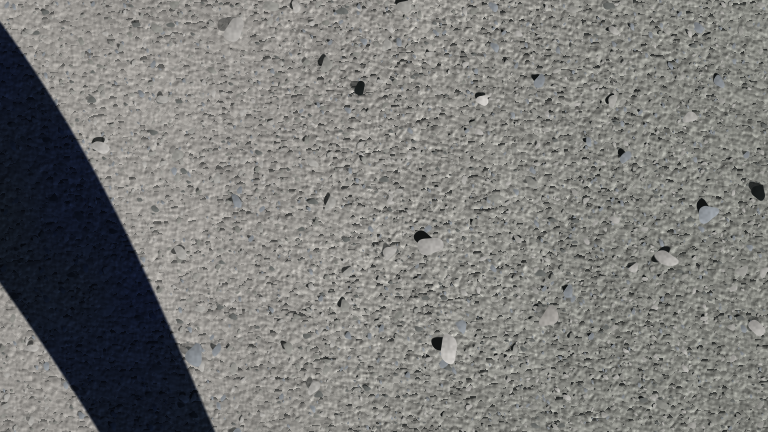
Write a WebGL 1 fragment shader that draws this texture.

```glsl
precision highp float;
// Sunlit gravel crossed by a dark slanted shadow at the left.
// Cellular chips and noise relief form the grit, hashed cells scatter pebbles,
// a few large stones are set on top, and two curves bound the shadow.
uniform vec2 u_resolution;

const vec2 LIGHT = vec2(0.6, -0.8);
const vec3 GROUND_PALE = vec3(0.60, 0.588, 0.57);
const vec3 GROUND_DULL = vec3(0.51, 0.513, 0.49);
const vec3 STONE_PALE = vec3(0.70, 0.69, 0.675);
const vec3 STONE_BLUE = vec3(0.53, 0.55, 0.57);
const vec3 STONE_DARK = vec3(0.40, 0.41, 0.40);
const vec3 PIT = vec3(0.07, 0.08, 0.08);
const vec3 SHADOW_BLUE = vec3(0.13, 0.19, 0.37);
const vec3 SHADOW_GREY = vec3(0.18, 0.24, 0.32);
const float RELIEF = 0.75;
const float CHIP_CELLS = 72.0;
const float CHIP_CONTRAST = 0.24;
const float SHADOW_BLUR = 0.005;

float hash(vec2 p) { return fract(sin(dot(p, vec2(127.1, 311.7))) * 43758.55); }
vec2 hash2(vec2 p) { return vec2(hash(p), hash(p + 37.3)); }

float noise(vec2 p) {
  vec2 i = floor(p), f = fract(p);
  f = f * f * (3.0 - 2.0 * f);
  return mix(mix(hash(i), hash(i + vec2(1.0, 0.0)), f.x),
             mix(hash(i + vec2(0.0, 1.0)), hash(i + 1.0), f.x), f.y);
}

// Height of the grit
float grit(vec2 p) {
  vec2 q = mat2(0.8, 0.6, -0.6, 0.8) * p;
  return 0.55 * noise(q * vec2(85.0, 125.0)) + 0.45 * noise(q * 170.0 + 9.0);
}

// Tone of hard-edged chips, each tilted to the light
float chips(vec2 p) {
  vec2 q = mat2(0.9, 0.5, -0.6, 1.1) * p * CHIP_CELLS, home = floor(q);
  float nearest = 9.0, tone = 0.0;
  for (int j = -1; j <= 1; j++) {
    for (int i = -1; i <= 1; i++) {
      vec2 id = home + vec2(float(i), float(j));
      vec2 d = q - id - hash2(id);
      if (dot(d, d) < nearest) {
        nearest = dot(d, d);
        tone = hash(id + 5.3) - 0.5 + 0.45 * dot(d, LIGHT);
      }
    }
  }
  return tone;
}

// Coverage of a lumpy ellipse
float blob(vec2 d, vec2 radii, float angle, float blur) {
  float c = cos(angle), s = sin(angle);
  vec2 q = vec2(c * d.x + s * d.y, c * d.y - s * d.x) / radii;
  q += 0.2 * sin(q.yx * 2.6 + angle * 7.0);
  return 1.0 - smoothstep(-blur, blur, (length(q) - 1.0) * min(radii.x, radii.y));
}

// One stone with its own shadow, laid over the colour below
vec3 stone(vec3 below, vec2 d, vec2 radii, float angle, vec3 tint, float shade) {
  float blur = 0.7 / u_resolution.y;
  float size = min(radii.x, radii.y);
  vec2 fall = vec2(-0.6, 0.6) * size;
  float umbra = blob(d - fall, radii * 0.85, angle + 0.5, blur);
  vec3 c = mix(below, PIT, umbra * shade);
  float lit = 0.98 + 0.09 * dot(d / size, LIGHT) + 0.14 * (noise(d * 170.0 + angle * 9.0) - 0.5);
  return mix(c, tint * lit, blob(d, radii, angle, blur));
}

// Pebbles in jittered cells
vec3 scatter(vec3 c, vec2 p, float cells, float density, float shade) {
  vec2 home = floor(p * cells);
  for (int j = -1; j <= 1; j++) {
    for (int i = -1; i <= 1; i++) {
      vec2 id = home + vec2(float(i), float(j));
      vec2 seed = id + cells * 1.7;
      if (hash(seed) < density) {
        vec2 place = hash2(seed + 3.1), kind = hash2(seed + 11.9);
        vec2 d = p - (id + 0.2 + 0.6 * place) / cells;
        float size = mix(0.15, 0.33, kind.x * kind.x) / cells;
        vec2 radii = size * vec2(1.25, mix(0.65, 1.05, place.y));
        vec3 tint = mix(GROUND_DULL, STONE_PALE, place.x);
        tint = mix(tint, STONE_BLUE, step(0.7, kind.y));
        tint = mix(tint, STONE_DARK, step(0.9, kind.y));
        float depth = shade * smoothstep(0.3, 0.8, hash(seed + 23.0));
        c = stone(c, d, radii, kind.y * 6.28, tint, depth);
      }
    }
  }
  return c;
}

// Large single stones
vec3 largeStones(vec3 c, vec2 p) {
  c = stone(c, p - vec2(1.039, 0.192), vec2(0.021, 0.031), 0.45, STONE_PALE * 1.06, 1.0);
  c = stone(c, p - vec2(0.996, 0.431), vec2(0.026, 0.023), -0.5, STONE_PALE * 0.95, 1.0);
  c = stone(c, p - vec2(1.639, 0.505), vec2(0.019, 0.023), -0.6, STONE_BLUE * 1.1, 1.0);
  c = stone(c, p - vec2(1.540, 0.401), vec2(0.027, 0.016), -0.1, STONE_PALE * 0.94, 0.95);
  c = stone(c, p - vec2(1.271, 0.266), vec2(0.019, 0.025), -0.3, GROUND_PALE * 1.05, 0.3);
  c = stone(c, p - vec2(0.542, 0.931), vec2(0.025, 0.023), 0.4, STONE_PALE * 0.96, 0.35);
  c = stone(c, p - vec2(1.118, 0.769), vec2(0.014, 0.012), 0.2, STONE_PALE * 1.15, 0.9);
  c = stone(c, p - vec2(0.234, 0.660), vec2(0.020, 0.014), 0.1, STONE_PALE, 0.8);
  c = stone(c, p - vec2(0.451, 0.178), vec2(0.020, 0.024), 0.3, STONE_BLUE, 0.3);
  c = stone(c, p - vec2(1.752, 0.241), vec2(0.018, 0.017), 0.0, STONE_PALE * 0.95, 0.4);
  c = stone(c, p - vec2(0.833, 0.796), vec2(0.013, 0.014), 0.4, PIT * 1.5, 0.5);
  return stone(c, p - vec2(1.757, 0.556), vec2(0.015, 0.018), 0.2, PIT * 1.4, 0.8);
}

// Slanted band between two gently bent edges
float shadowBand(vec2 p) {
  float u = 0.95 - p.y, v = 0.345 - p.y;
  vec2 inside = vec2(u * (0.74 - 0.36 * u + 0.14 * u * u) - p.x, p.x - v * (0.717 - 0.15 * v));
  vec2 cover = smoothstep(-SHADOW_BLUR, SHADOW_BLUR, inside);
  return cover.x * cover.y;
}

void main() {
  vec2 p = gl_FragCoord.xy / u_resolution.y;
  float rough = mix(0.6, 1.0, smoothstep(0.3, 1.1, p.x));
  vec3 c = mix(GROUND_PALE, GROUND_DULL, smoothstep(0.4, 1.7, p.x + 0.35 * (0.5 - p.y)));
  c *= 0.96 + 0.08 * noise(p * 5.0);
  float slope = grit(p - LIGHT * 0.003) - grit(p + LIGHT * 0.003);
  float chip = chips(p);
  c *= 1.0 + rough * (RELIEF * slope + CHIP_CONTRAST * chip);
  c = mix(c, PIT, 0.65 * rough * smoothstep(0.46, 0.66, -chip));
  c = scatter(c, p, 80.0, 0.30 * rough, 0.9 * rough);
  c = scatter(c, p, 44.0, 0.30, rough);
  c = scatter(c, p, 23.0, 0.14, rough);
  c = largeStones(c, p);
  vec3 shaded = c * c * mix(SHADOW_GREY, SHADOW_BLUE, noise(p * 6.0)) + vec3(0.008, 0.012, 0.025);
  c = mix(c, shaded, shadowBand(p));
  gl_FragColor = vec4(c, 1.0);
}
```
